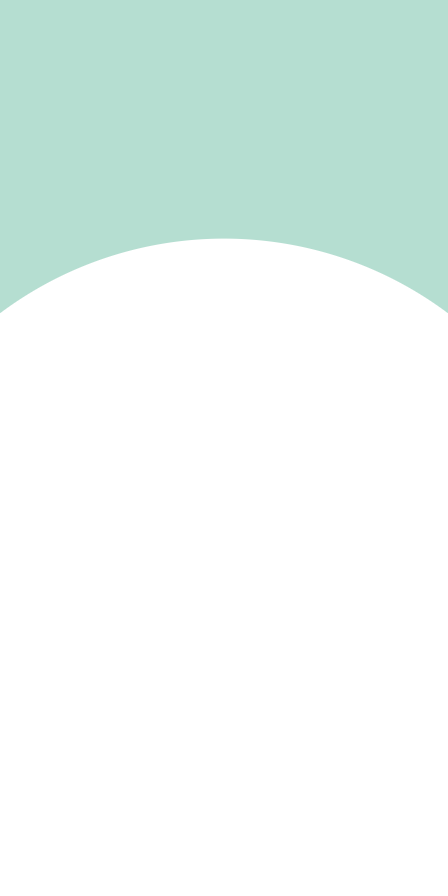
Reproduce this background procedurally as a Shadertoy shader.

```glsl
// A flat mint backdrop with a broad white dome rising from the bottom.
// The dome is a disc extended straight downward, drawn from its signed
// distance with an antialiased rim; lengths are in canvas widths.

#define MINT        vec3(0.71, 0.87, 0.82)
#define WHITE       vec3(1.0)
#define DOME_APEX   vec2(0.5, 1.4674)
#define DOME_RADIUS 0.8333

// Signed distance to a round-topped column, negative inside
float domeDistance(vec2 p, vec2 apex, float radius) {
    vec2 fromCenter = p - apex + vec2(0.0, radius);
    fromCenter.y = max(fromCenter.y, 0.0);
    return length(fromCenter) - radius;
}

void mainImage(out vec4 fragColor, in vec2 fragCoord) {
    vec2 p = fragCoord / iResolution.x;
    float pixelSize = 1.0 / iResolution.x;

    // Blend across one pixel at the rim
    float dist = domeDistance(p, DOME_APEX, DOME_RADIUS);
    float coverage = clamp(0.5 - dist / pixelSize, 0.0, 1.0);

    fragColor = vec4(mix(MINT, WHITE, coverage), 1.0);
}
```
